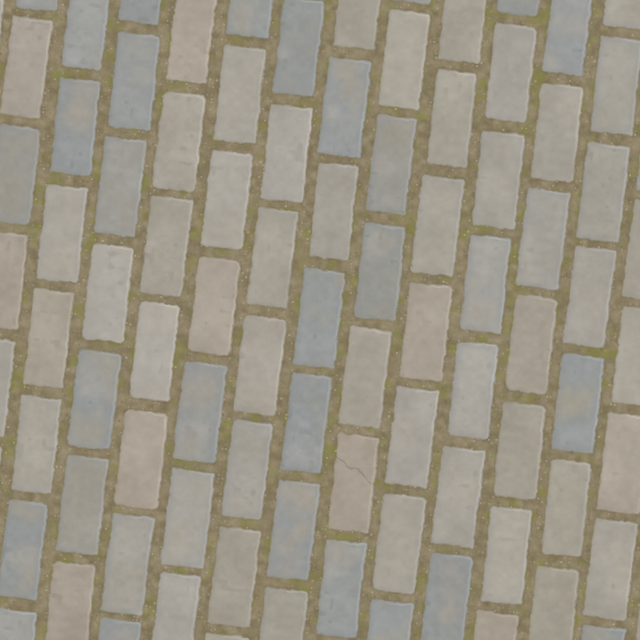
This texture is drawn by a Shadertoy shader. Its source:

```glsl
// Weathered grey brick paving in a tilted running bond, with sandy, slightly mossy joints.

float hash(vec2 p) {
    return fract(sin(dot(p, vec2(127.1, 311.7))) * 43758.5453);
}

float noise(vec2 p) {
    vec2 i = floor(p), f = fract(p);
    f = f * f * (3.0 - 2.0 * f);
    return mix(mix(hash(i), hash(i + vec2(1, 0)), f.x),
               mix(hash(i + vec2(0, 1)), hash(i + vec2(1, 1)), f.x), f.y);
}

float fbm(vec2 p) {
    float sum = 0.0, amp = 0.53;
    for (int i = 0; i < 4; i++) {
        sum += amp * noise(p);
        p = mat2(1.6, 1.2, -1.2, 1.6) * p + 7.3;
        amp *= 0.5;
    }
    return sum;
}

float roundedBox(vec2 p, vec2 halfSize, float radius) {
    vec2 d = abs(p) - halfSize + radius;
    return length(max(d, 0.0)) + min(max(d.x, d.y), 0.0) - radius;
}

// Sandy soil with faint moss and scattered pale grit
vec3 jointColor(vec2 p) {
    vec3 soil = mix(vec3(0.46, 0.42, 0.31), vec3(0.63, 0.58, 0.48), fbm(p * 95.0));
    float moss = smoothstep(0.52, 0.80, fbm(p * 45.0 + 40.0));
    soil = mix(soil, vec3(0.51, 0.51, 0.26), 0.6 * moss);
    vec2 g = p * 170.0, id = floor(g);
    vec2 center = 0.35 + 0.3 * vec2(hash(id + 3.1), hash(id + 8.7));
    float radius = 0.12 + 0.2 * hash(id + 5.5);
    float grit = smoothstep(0.16, -0.16, length(fract(g) - center) - radius);
    grit *= step(0.70, hash(id + 1.9));
    return mix(soil, mix(vec3(0.46, 0.39, 0.30), vec3(0.74, 0.70, 0.63), hash(id + 6.2)), 0.55 * grit);
}

// Per-brick tint, cloudy stains, worn rim and occasional damage
vec3 brickColor(vec2 p, vec2 q, vec2 id, float d) {
    float hue = hash(id + 11.3), wear = hash(id + 23.9);
    vec2 s = p + 5.0 * vec2(hue, wear);
    float cloud = fbm(s * 20.0), fine = fbm(s * 110.0);
    vec3 blue = vec3(0.565, 0.580, 0.580);

    vec3 col = mix(vec3(0.635, 0.612, 0.560), vec3(0.672, 0.652, 0.617), hash(id + 4.4));
    col = mix(col, vec3(0.655, 0.608, 0.555), 0.7 * smoothstep(0.80, 0.95, hue));
    float bluish = smoothstep(0.42, 0.08, hue);
    col = mix(col, blue, 0.9 * bluish * smoothstep(0.25, 0.65, cloud + 0.08));
    col = mix(col, vec3(0.68, 0.65, 0.60), 0.4 * smoothstep(0.50, 0.75, fbm(s * 15.0 + 9.0)));
    col *= 0.975 + 0.05 * hash(id + 31.7);
    col += 0.08 * (cloud - 0.5) + 0.05 * (fine - 0.5);

    // Blue-grey border with a lighter worn edge on the right and top
    col = mix(col, blue, 0.35 * smoothstep(-0.013, -0.003, d) * smoothstep(0.7, 0.2, hue));
    float rim = smoothstep(-0.006, -0.003, d) * smoothstep(0.001, -0.002, d);
    float lit = smoothstep(-0.01, 0.03, q.x + 0.25 * q.y);
    col += rim * mix(-0.01, 0.05, lit) * (0.4 + cloud);

    // A few faint pits
    col -= 0.035 * smoothstep(0.72, 0.90, noise(s * 90.0)) * smoothstep(0.5, 0.7, cloud);

    // Spalled patch with a soft dark outline on rare bricks
    vec2 spot = q - vec2(0.014, 0.06) * (vec2(hash(id + 2.2), hash(id + 7.7)) - 0.5);
    float spall = length(spot * vec2(1.2, 0.8)) - 0.015 + 0.022 * (fbm(s * 55.0) - 0.5);
    float damaged = step(0.95, wear);
    col = mix(col, vec3(0.55, 0.50, 0.46), 0.45 * damaged * smoothstep(0.002, -0.002, spall));
    col -= 0.06 * damaged * smoothstep(0.002, 0.0, abs(spall));

    // Wandering crack on a few others
    float crack = abs(q.y + 0.5 * q.x - 0.04 * (hue - 0.5) + 0.02 * (fbm(s * 40.0) - 0.5));
    col -= 0.07 * step(wear, 0.03) * smoothstep(0.002, 0.0, crack);
    return col;
}

void mainImage(out vec4 fragColor, in vec2 fragCoord) {
    vec2 uv = fragCoord / iResolution.xy;
    float c = cos(0.12), s = sin(0.12);
    vec2 p = vec2(c * uv.x - s * uv.y, s * uv.x + c * uv.y);

    // Twelve columns of six bricks, every other column shifted by half
    vec2 grid = p * vec2(12.0, 6.0) + vec2(0.273, 0.146);
    float column = floor(grid.x);
    grid.y += 0.5 * mod(column + 1.0, 2.0);
    vec2 id = vec2(column, floor(grid.y));
    vec2 q = (fract(grid) - 0.5) / vec2(12.0, 6.0);

    // Uneven laying: offset, turn, size and ragged outline
    vec2 rnd = vec2(hash(id + 15.1), hash(id + 19.6)) - 0.5;
    q += 0.004 * rnd;
    q += 0.03 * rnd.x * vec2(-q.y, q.x);
    vec2 halfSize = vec2(0.0325, 0.0755) + 0.003 * rnd.yx;
    float d = roundedBox(q, halfSize, 0.003 + 0.007 * pow(hash(id + 27.2), 3.0));
    d += 0.004 * (fbm(p * 60.0) - 0.5) + 0.002 * (noise(p * 190.0) - 0.5);

    float soft = max(0.0025, 1.0 / iResolution.y);
    vec3 joint = jointColor(p) * (1.0 - 0.06 * smoothstep(0.005, 0.0, d));
    vec3 col = mix(joint, brickColor(p, q, id, d), smoothstep(soft, -soft, d));
    fragColor = vec4(clamp(col, 0.0, 1.0), 1.0);
}
```
